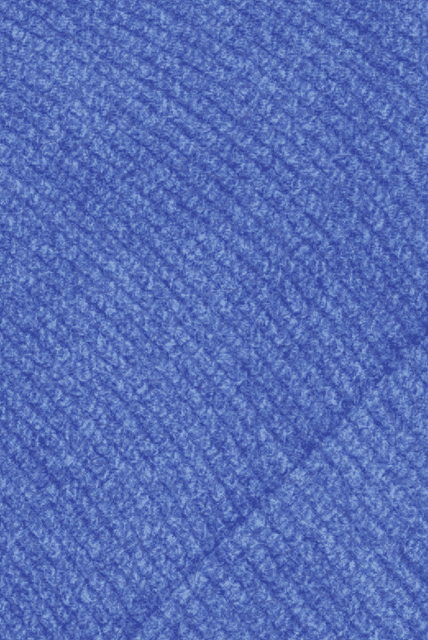
This texture is drawn by a WebGL 2 fragment shader. Its source:

```glsl
#version 300 es
precision highp float;

uniform vec2 u_resolution;
out vec4 fragColor;

const float TAU = 6.2831853;

float hash(vec2 p) {
    return fract(sin(dot(p, vec2(127.1, 311.7))) * 43758.5453);
}

float noise(vec2 p) {
    vec2 i = floor(p), f = fract(p);
    f = f * f * (3.0 - 2.0 * f);
    return mix(mix(hash(i), hash(i + vec2(1, 0)), f.x),
               mix(hash(i + vec2(0, 1)), hash(i + vec2(1, 1)), f.x), f.y);
}

float fbm(vec2 p) {
    float sum = 0.0, gain = 0.5;
    for (int i = 0; i < 4; i++) {
        sum += gain * noise(p);
        p = mat2(1.6, 1.2, -1.2, 1.6) * p + 7.3;
        gain *= 0.5;
    }
    return sum / 0.9375;
}

// Short bent hairs, one per grid cell
float fibres(vec2 p, float scale, float width, float seed) {
    p = p * scale + seed;
    float soft = scale / u_resolution.y, cover = 0.0;
    for (int y = -1; y <= 1; y++) {
        for (int x = -1; x <= 1; x++) {
            vec2 cell = floor(p) + vec2(x, y);
            float turn = hash(cell + 3.1) * TAU;
            vec2 q = p - cell - vec2(hash(cell), hash(cell + 9.7));
            q = mat2(cos(turn), -sin(turn), sin(turn), cos(turn)) * q;
            q.y += (hash(cell + 5.3) - 0.5) * 1.6 * q.x * q.x;
            float reach = 0.2 + 0.45 * hash(cell + 1.9);
            float d = length(vec2(max(abs(q.x) - reach, 0.0), q.y));
            float hair = 1.0 - smoothstep(width, width + soft, d);
            cover = max(cover, hair * (0.35 + 0.65 * hash(cell + 6.4)));
        }
    }
    return cover;
}

// Tone of a ribbed knit: x counts ribs, y counts stitches
float knit(vec2 k, vec2 p) {
    k.x += 0.24 * (noise(p * 85.0) - 0.5);
    float rib = floor(k.x);
    float u = fract(k.x) - 0.5;
    float groove = smoothstep(0.24, 0.5, abs(u));
    float row = k.y + 1.0 * abs(u + 0.12) + hash(vec2(rib, 4.0))
              + 0.8 * (noise(p * 95.0 + 20.0) - 0.5);
    float loops = cos(TAU * row);
    float yarn = hash(vec2(rib, floor(row + 0.5))) - 0.5;
    float tone = 0.10 - 0.36 * groove + 0.16 * u;
    tone += (0.19 * loops + 0.20 * yarn * (0.5 + 0.5 * loops)) * (1.0 - 0.6 * groove);
    tone -= 0.08 * (1.0 - smoothstep(0.0, 0.1, abs(u + 0.12)));
    return tone + 0.08 * (hash(vec2(rib, 8.0)) - 0.5);
}

void main() {
    vec2 p = gl_FragCoord.xy / u_resolution.y;
    float pixel = 1.0 / u_resolution.y;

    // Body ribs fan out, flatter at the top and steeper at the lower left
    vec2 warp = p + 0.005 * vec2(sin(p.y * 13.0), sin(p.x * 15.0 + p.y * 6.0));
    float across = warp.x * (0.96 - 0.46 * warp.y) + warp.y * (0.67 + 0.15 * warp.y);
    float along = dot(warp, vec2(0.69, -0.72));
    float body = knit(vec2(across / 0.0275, along / 0.0155), p);

    // Turned-up cuff with wider, straight ribs
    vec2 cuffPos = vec2(dot(p, vec2(0.78, 0.63)), dot(p, vec2(0.63, -0.78)));
    float cuff = knit(cuffPos / vec2(0.0325, 0.0165) + vec2(40.3, 0.0), p);
    float fold = dot(p - vec2(0.195, 0.0), vec2(0.712, -0.702));
    fold += 0.004 * (noise(p * 45.0) - 0.5) + 0.002 * sin(p.x * 24.0);
    float onCuff = smoothstep(-pixel, pixel + 0.002, fold);
    body -= 0.38 * exp(-max(-fold, 0.0) / 0.012);
    cuff += 0.12 * exp(-pow((fold - 0.014) / 0.012, 2.0));
    cuff -= 0.22 * exp(-max(fold, 0.0) / 0.004);

    // Heathered wool, from broad patches down to fine fuzz
    float tone = 0.48 + mix(body, cuff + 0.03, onCuff);
    tone += 0.36 * (fbm(p * 7.0) - 0.5);
    tone += 0.40 * (fbm(p * 70.0 + 11.0) - 0.5);
    tone += 0.42 * (noise(p * 190.0 + 5.0) - 0.5);
    tone += 0.64 * (noise(p * 390.0) - 0.5);
    tone += 0.24 * fibres(p, 72.0, 0.04, 3.0);
    tone += 0.18 * fibres(p, 27.0, 0.010, 17.0);
    tone -= 0.28 * fibres(p, 68.0, 0.04, 41.0);

    vec3 shade = vec3(0.23, 0.30, 0.63);
    vec3 wool = vec3(0.34, 0.44, 0.73);
    vec3 bloom = vec3(0.50, 0.61, 0.82);
    vec3 color = mix(shade, wool, clamp(tone * 2.0, -0.2, 1.0));
    color = mix(color, bloom, clamp(tone * 2.0 - 1.0, 0.0, 1.25));

    // Muted violet strands
    float strands = fibres(p, 40.0, 0.025, 73.0);
    color = mix(color, vec3(0.30, 0.35, 0.63), 0.6 * strands);
    fragColor = vec4(color, 1.0);
}
```
